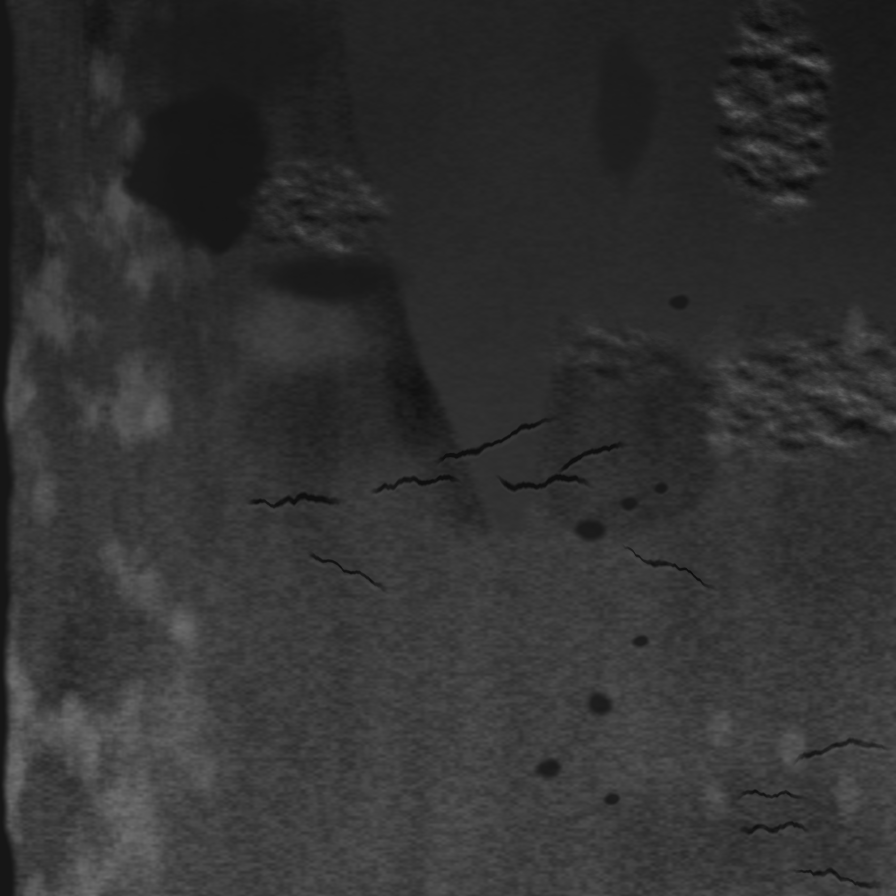
Reproduce this texture procedurally as a WebGL 2 fragment shader.

```glsl
#version 300 es
precision highp float;
// Dark weathered wall: a grainy plaster ground that brightens downward, with a
// smooth peeled tongue hanging from the top. Ragged ellipses make stains and
// crumbled relief; loops scatter hairline cracks, specks and pale scuffs.
uniform vec2 u_resolution;
out vec4 fragColor;

const float TONE_BOTTOM = 0.257;
const float TONE_TOP = 0.132;
const float FILM_LOW = 0.188;
const float FILM_HIGH = 0.138;
const float TIP = 0.395;
const float GRAIN = 0.095;
const float MOTTLE = 0.16;
const float RELIEF = 0.34;
const float CRACK_DEPTH = 0.13;
const float CRACK_WIDTH = 0.0022;
const int CRACKS = 11;
const int SPECKS = 8;
const int SCUFFS = 12;

float hash(vec2 p) {
    vec3 q = fract(vec3(p.xyx) * 0.1031);
    q += dot(q, q.yzx + 33.33);
    return fract((q.x + q.y) * q.z);
}

float noise(vec2 p) {
    vec2 i = floor(p), f = fract(p);
    f = f * f * (3.0 - 2.0 * f);
    return mix(mix(hash(i), hash(i + vec2(1, 0)), f.x),
               mix(hash(i + vec2(0, 1)), hash(i + vec2(1, 1)), f.x), f.y);
}

// Fractal noise centred on zero
float fbm(vec2 p) {
    float sum = 0.0, amp = 0.5;
    for (int i = 0; i < 5; i++) {
        sum += amp * (noise(p) - 0.5);
        p = mat2(1.6, 1.2, -1.2, 1.6) * p + 7.3;
        amp *= 0.5;
    }
    return sum;
}

// Soft ellipse with a ragged rim
float blob(vec2 p, vec2 centre, vec2 radius, float soft, float ragged) {
    float d = length((p - centre) / radius) + ragged * fbm(p * 16.0 + centre * 9.0);
    return 1.0 - smoothstep(1.0 - soft, 1.0 + soft, d);
}

// Jagged tapered hairline: dark line minus the lit lip below it
float crack(vec2 p, vec2 start, float span, float slope, float seed) {
    float t = (p.x - start.x) / span;
    float path = start.y + slope * (p.x - start.x) + 0.045 * fbm(vec2(p.x * 24.0, seed * 5.7));
    float ends = smoothstep(0.0, 0.15, t) * (1.0 - smoothstep(0.75, 1.0, t));
    float width = CRACK_WIDTH * (0.5 + noise(vec2(p.x * 60.0, seed)));
    float d = (p.y - path) / sqrt(1.0 + slope * slope);
    float line = 1.0 - smoothstep(width * 0.3, width * 2.0, abs(d));
    float lip = 1.0 - smoothstep(0.0, 0.004, abs(d + 0.005));
    return ends * (line - 0.2 * lip);
}

void main() {
    vec2 p = gl_FragCoord.xy / u_resolution;
    vec2 w = p + 0.022 * vec2(fbm(p * 11.0), fbm(p * 11.0 + 40.0));

    // Plaster ground: mottling, vertical wear, fine sideways grain
    float cloud = fbm(p * vec2(9, 6) + 3.0);
    float streak = fbm(p * vec2(26, 4) + 17.0);
    float grain = 0.6 * noise(p * vec2(115, 230)) + 0.4 * noise(p * vec2(210, 340)) - 0.5;
    float leftWear = 1.0 - smoothstep(0.1, 0.32, p.x);
    float tone = mix(TONE_BOTTOM, TONE_TOP, smoothstep(0.0, 1.0, p.y));
    tone += MOTTLE * (0.5 * cloud + (0.4 + 0.5 * leftWear) * streak);
    tone += 0.13 * leftWear * smoothstep(0.02, 0.25, fbm(p * vec2(19, 11)));
    tone += GRAIN * grain * mix(1.25, 0.45, smoothstep(0.1, 0.75, p.y));

    // Stains and flaked layers
    tone -= 0.040 * blob(w, vec2(0.70, 0.51), vec2(0.125, 0.11), 0.12, 0.5);
    tone -= 0.030 * blob(w, vec2(0.38, 0.54), vec2(0.12, 0.06), 0.35, 0.5);
    tone += 0.050 * blob(w, vec2(0.33, 0.63), vec2(0.055, 0.045), 0.45, 0.5);
    tone -= 0.035 * blob(w, vec2(0.07, 0.19), vec2(0.025, 0.08), 0.6, 0.7);
    tone -= 0.040 * blob(p, vec2(0.86, 0.07), vec2(0.17, 0.06), 0.5, 0.6);

    // Smooth tongue: wide above, tapering to a rounded tip
    float rise = max(p.y - TIP, 0.0);
    float drop = clamp((1.0 - p.y) / (1.0 - TIP), 0.0, 1.0);
    float fromLeft = w.x - 0.375 - 0.185 * pow(drop, 1.5);
    float rightEdge = 0.57 + 0.1 * sqrt(rise) + 0.7 * smoothstep(0.61, 0.7, p.y + 0.12 * fbm(p * 14.0));
    float tongue = smoothstep(-0.006, 0.008, fromLeft) * smoothstep(0.0, 0.015, rise)
                 * smoothstep(-0.008, 0.008, rightEdge - w.x);
    float film = mix(FILM_LOW, FILM_HIGH, smoothstep(0.4, 1.0, p.y));
    film -= 0.035 * smoothstep(0.62, 1.0, p.x) * smoothstep(0.6, 0.95, p.y);
    tone = mix(tone, film + 0.025 * (grain + cloud), tongue);

    // Shadow beneath the lifted left rim, and dark holes
    float shade = smoothstep(-0.075, -0.02, fromLeft) * (1.0 - smoothstep(-0.01, 0.006, fromLeft));
    tone -= 0.065 * shade * smoothstep(0.38, 0.43, p.y) * (1.0 - smoothstep(0.66, 0.76, p.y));
    tone = mix(tone, 0.085, 0.9 * blob(w, vec2(0.225, 0.815), vec2(0.092, 0.082), 0.13, 0.7));
    tone = mix(tone, 0.095, 0.75 * blob(w, vec2(0.27, 0.95), vec2(0.1, 0.06), 0.4, 0.7));
    tone = mix(tone, 0.09, 0.8 * blob(w, vec2(0.37, 0.69), vec2(0.075, 0.025), 0.4, 0.5));
    tone = mix(tone, 0.1, 0.65 * blob(w, vec2(0.695, 0.88), vec2(0.032, 0.075), 0.3, 0.9));

    // Crumbled areas with lit ridges
    float crumble = blob(p, vec2(0.865, 0.88), vec2(0.065, 0.125), 0.2, 0.6)
                  + 0.9 * blob(p, vec2(0.92, 0.56), vec2(0.13, 0.075), 0.3, 0.8)
                  + 0.8 * blob(p, vec2(0.36, 0.77), vec2(0.07, 0.05), 0.4, 0.8)
                  + 0.5 * blob(p, vec2(0.68, 0.61), vec2(0.07, 0.04), 0.5, 0.8);
    vec2 q = vec2(p.x + 0.5 * p.y, p.y) * vec2(32, 52);
    float bumps = fbm(q) - fbm(q + vec2(0.22, 0.42));
    tone += crumble * (RELIEF * bumps + 0.8 * pow(max(bumps, 0.0), 2.0) + 0.025);

    // Cracks: most along the middle band, the rest at lower right
    for (int i = 0; i < CRACKS; i++) {
        float k = float(i), h = hash(vec2(k, 4)), g = hash(vec2(k, 9));
        vec2 start = i < 7 ? vec2(0.27 + 0.07 * k, 0.36 + 0.15 * h)
                           : vec2(0.8 + 0.13 * g, 0.02 + 0.045 * (k - 7.0));
        tone -= CRACK_DEPTH * crack(p, start, 0.07 + 0.08 * g, 0.9 * (h - 0.6), k);
    }

    // Dark specks, then pale upright scuffs near both sides
    for (int i = 0; i < SPECKS; i++) {
        vec2 c = vec2(0.55 + 0.25 * hash(vec2(i, 21)), hash(vec2(i, 22)));
        float size = 0.004 + 0.008 * hash(vec2(i, 23));
        tone = mix(tone, 0.08, 0.8 * blob(w, c, vec2(size * 1.4, size), 0.4, 0.5));
    }
    for (int i = 0; i < SCUFFS; i++) {
        float side = step(0.6, hash(vec2(i, 31)));
        vec2 c = vec2(0.03 + 0.2 * hash(vec2(i, 32)) + 0.75 * side, 0.65 * hash(vec2(i, 33)));
        tone += 0.07 * blob(w, c, vec2(0.012, 0.022), 0.6, 1.4);
    }

    // Dark strip along the left border
    tone = mix(0.085, tone, smoothstep(0.006, 0.018, w.x));
    fragColor = vec4(vec3(clamp(tone, 0.06, 0.62)), 1.0);
}
```
